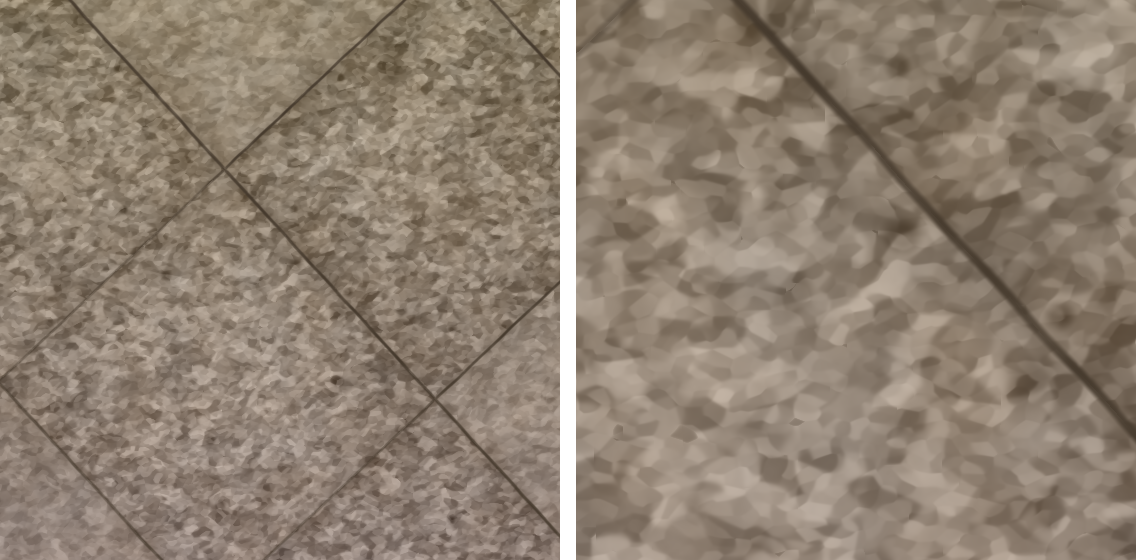
Left: the whole. Right: its middle third, enlarged.
A Shadertoy shader for this texture:

```glsl
// Worn, mottled stone floor tiles laid diagonally, with thin dark seams and grime.

const vec2 CORNER = vec2(0.401, 0.698);      // a point where four tiles meet
const vec2 SIDE_DOWN = vec2(0.376, -0.411);  // tile side running down to the right
const vec2 SIDE_UP = vec2(0.404, 0.380);     // tile side running up to the right
const float TILE_SIZE = 0.556;

const vec3 STONE = vec3(0.585, 0.532, 0.474);
const vec3 SEAM = vec3(0.27, 0.225, 0.175);
const vec3 OLIVE_TINT = vec3(0.002, 0.004, -0.026);
const vec3 MAUVE_TINT = vec3(0.004, -0.005, 0.018);

float hash(vec2 p) {
    vec3 q = fract(p.xyx * vec3(0.1031, 0.1030, 0.0973));
    q += dot(q, q.yzx + 33.33);
    return fract((q.x + q.y) * q.z);
}

vec2 hash2(vec2 p) {
    return vec2(hash(p + 11.7), hash(p + 47.3));
}

mat2 rotation(float angle) {
    float c = cos(angle), s = sin(angle);
    return mat2(c, s, -s, c);
}

// Smooth value noise, 0 to 1
float noise(vec2 p) {
    vec2 i = floor(p), f = fract(p);
    f = f * f * (3.0 - 2.0 * f);
    float low = mix(hash(i), hash(i + vec2(1, 0)), f.x);
    float high = mix(hash(i + vec2(0, 1)), hash(i + vec2(1, 1)), f.x);
    return mix(low, high, f.y);
}

// Layered noise centred on zero
float clouds(vec2 p) {
    float sum = 0.0, gain = 0.5;
    for (int i = 0; i < 4; i++) {
        sum += gain * (noise(p) - 0.5);
        p = rotation(0.6) * p * 2.03 + 7.1;
        gain *= 0.55;
    }
    return sum;
}

// Soft elongated flakes of random tone and direction, centred on zero
float flakes(vec2 p) {
    vec2 cell = floor(p);
    float tone = 0.0, total = 0.0;
    for (int y = -1; y <= 1; y++) {
        for (int x = -1; x <= 1; x++) {
            vec2 id = cell + vec2(x, y);
            vec2 d = p - id - hash2(id);
            d = rotation(0.5 + 1.8 * hash(id + 83.1)) * d * vec2(1.5, 0.75);
            float weight = exp(-9.0 * dot(d, d));
            tone += weight * hash(id + 5.9);
            total += weight;
        }
    }
    return tone / max(total, 1e-5) - 0.5;
}

// Sparse round pits, 0 to 1
float pits(vec2 p) {
    vec2 id = floor(p);
    vec2 centre = 0.25 + 0.5 * hash2(id);
    float radius = mix(0.06, 0.15, hash(id + 2.6));
    float present = step(0.78, hash(id + 61.0));
    return present * (1.0 - smoothstep(radius * 0.3, radius, length(fract(p) - centre)));
}

// Soft oval stain
float smudge(vec2 p, vec2 centre, vec2 radius, float angle) {
    vec2 d = rotation(-angle) * (p - centre) / radius;
    return exp(-dot(d, d));
}

// Dark line with a crisp core and a faint soft border
float seamLine(float dist, float width) {
    float core = 1.0 - smoothstep(width * 0.2, width, dist);
    return 0.72 * core + 0.22 * exp(-dist / (width * 1.6));
}

void mainImage(out vec4 fragColor, in vec2 fragCoord) {
    vec2 p = fragCoord / iResolution.y;
    vec2 wobble = 0.0035 * vec2(noise(p * 28.0), noise(p * 28.0 + 50.0)) - 0.00175;

    // Tile coordinates and distance to the two families of seams
    vec2 grid = inverse(mat2(SIDE_DOWN, SIDE_UP)) * (p + wobble * 0.5 - CORNER);
    vec2 tile = floor(grid);
    vec2 seamDist = abs(grid - round(grid)) * TILE_SIZE;
    float edge = min(seamDist.x, seamDist.y);

    // Alternate tiles stay clean and smoother
    bool clean = mod(tile.y, 2.0) < 0.5 && (mod(tile.x, 2.0) > 0.5 || tile.y < -1.0);
    float wear = clean ? 0.2 : 1.0;
    float contrast = clean ? 0.65 : 1.0;

    // Mottled stone
    vec2 q = p + wobble + tile * 3.7;
    float patches = clouds(q * 7.0);
    float tone = contrast * (0.21 * flakes(q * 58.0) + 0.15 * flakes(q * 105.0 + 19.0));
    tone += 0.17 * patches + 0.07 * clouds(q * 38.0);
    tone += 0.03 * (hash(tile + 4.0) - 0.5);

    // Grime near seams, pits and stains
    float grime = exp(-edge * 13.0) * clamp(0.65 + 1.6 * patches, 0.0, 1.2);
    tone -= 0.11 * wear * grime;
    tone -= 0.13 * wear * pits(q * 9.0);
    float stain = smudge(p, vec2(0.705, 0.895), vec2(0.055, 0.03), 0.9);
    stain += 0.6 * smudge(p, vec2(0.06, 0.94), vec2(0.05, 0.035), 2.2);
    stain += 0.8 * smudge(p, vec2(0.605, 0.435), vec2(0.028, 0.014), 1.2);
    tone -= 0.13 * stain * (0.8 + patches);

    vec3 color = STONE + tone + mix(MAUVE_TINT, OLIVE_TINT, p.y);
    color += vec3(0.022, 0.0, -0.026) * clouds(q * 16.0 + 31.0);

    // Seams, fainter across the left side
    float faint = mix(0.55, 1.0, smoothstep(-0.15, 0.05, grid.y));
    float breaks = 0.75 + 0.35 * noise(p * 45.0);
    float cross = seamLine(seamDist.x, 0.0040) * faint;
    float along = seamLine(seamDist.y, 0.0046) * mix(0.75, 1.0, smoothstep(-0.6, -0.4, grid.y));
    color = mix(color, SEAM, clamp(max(cross, along) * breaks, 0.0, 1.0));

    fragColor = vec4(clamp(color, 0.0, 1.0), 1.0);
}
```
